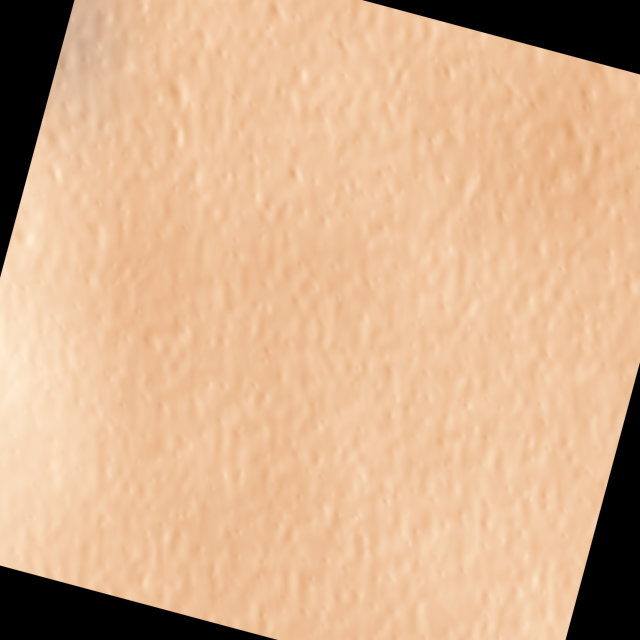
Write a Shadertoy shader that draws this texture.

```glsl
const vec3 SHADE = vec3(0.83, 0.62, 0.42);
const vec3 HIGHLIGHT = vec3(1.00, 0.93, 0.83);
const vec3 ASHEN = vec3(0.79, 0.67, 0.59);
const vec3 BACKDROP = vec3(0.005, 0.0, 0.0);
const vec3 TONE_CURVE = vec3(0.6, 1.0, 1.0);
const float SHEET_ANGLE = 0.2618;
const float SHEET_HALF = 0.5;
const float BASE_TONE = 0.46;
const float MOTTLE = 0.15;
const float RELIEF = 0.21;
const float FIBRE = 0.07;
const float PORE_DEPTH = 0.17;
const float DIMPLE_DEPTH = 0.24;
const float DENT_DEPTH = 0.50;

// Integer hash: three random values per lattice cell
vec3 hash3(ivec2 cell, int seed) {
    uvec3 v = uvec3(uint(cell.x), uint(cell.y), uint(seed));
    v = v * 1664525u + 1013904223u;
    v.x += v.y * v.z; v.y += v.z * v.x; v.z += v.x * v.y;
    v ^= v >> 16u;
    v.x += v.y * v.z; v.y += v.z * v.x; v.z += v.x * v.y;
    return vec3(v >> 8u) / 16777216.0;
}

float noise(vec2 p, int seed) {
    ivec2 i = ivec2(floor(p));
    vec2 f = fract(p);
    f = f * f * (3.0 - 2.0 * f);
    float low = mix(hash3(i, seed).x, hash3(i + ivec2(1, 0), seed).x, f.x);
    float high = mix(hash3(i + ivec2(0, 1), seed).x, hash3(i + ivec2(1, 1), seed).x, f.x);
    return mix(low, high, f.y);
}

float blob(vec2 p, vec2 centre, vec2 radius) {
    vec2 d = (p - centre) / radius;
    return exp(-dot(d, d));
}

// Scattered pits: dark on the left wall, lit on the right wall
float pits(vec2 p, float cells, vec2 radius, float share, int seed) {
    ivec2 home = ivec2(floor(p * cells));
    float sum = 0.0;
    for (int y = -1; y <= 1; y++)
    for (int x = -1; x <= 1; x++) {
        ivec2 cell = home + ivec2(x, y);
        vec3 place = hash3(cell, seed);
        vec3 form = hash3(cell, seed + 57);
        vec2 d = p - (vec2(cell) + place.xy) / cells;
        d.x += d.y * (form.x - 0.3) * 0.5;
        d /= radius * mix(0.7, 1.3, form.y);
        float lit = blob(d, vec2(0.9, -0.2), vec2(1.0));
        float dark = blob(d, vec2(-0.9, 0.1), vec2(1.1, 0.8));
        float strength = step(place.z, share) * mix(0.35, 1.0, form.z);
        sum += strength * (lit - dark * mix(0.5, 1.0, form.x));
    }
    return sum;
}

// Broad light and shadow over the surface
float broadTone(vec2 p) {
    float tone = BASE_TONE;
    tone += 0.40 * blob(p, vec2(-0.02, 0.36), vec2(0.14, 0.32));
    tone += 0.14 * blob(p, vec2(0.08, 0.70), vec2(0.08, 0.14));
    tone += 0.12 * blob(p, vec2(0.85, 0.18), vec2(0.35, 0.28));
    tone += 0.05 * blob(p, vec2(0.40, 0.88), vec2(0.30, 0.20));
    tone -= 0.10 * blob(p, vec2(0.98, 0.75), vec2(0.28, 0.18));
    tone -= 0.08 * blob(p, vec2(0.28, 0.62), vec2(0.16, 0.18));
    tone -= 0.07 * blob(p, vec2(0.38, 0.22), vec2(0.18, 0.12));
    return tone + MOTTLE * (noise(p * vec2(9.0, 7.0), 3) - 0.5);
}

// Fine relief, stretched upright and lit from the side
float surfaceDetail(vec2 p) {
    vec2 warp = vec2(noise(p * 22.0, 5), noise(p * 22.0, 6)) * 0.012;
    vec2 q = (p + warp) * vec2(75.0, 42.0);
    float detail = RELIEF * (noise(q, 11) - noise(q + vec2(0.75, -0.25), 11));
    detail += FIBRE * (noise(q * vec2(1.9, 1.6), 12) - 0.5);
    float rough = 0.45 + 0.55 * blob(p, vec2(0.42, 0.85), vec2(0.42, 0.45));
    detail += PORE_DEPTH * pits(p, 36.0, vec2(0.0038, 0.0065), 0.55, 21);
    detail += DIMPLE_DEPTH * rough * pits(p, 20.0, vec2(0.005, 0.010), 0.42, 22);
    detail += DENT_DEPTH * rough * pits(p, 11.0, vec2(0.0065, 0.0155), 0.26, 23);
    float calm = blob(p, vec2(0.0, 0.38), vec2(0.16, 0.32));
    return detail * (1.0 - 0.5 * calm);
}

void mainImage(out vec4 fragColor, in vec2 fragCoord) {
    float side = min(iResolution.x, iResolution.y);
    vec2 centred = (fragCoord - 0.5 * iResolution.xy) / side;
    vec2 p = centred + 0.5;

    // Skin tone
    float tone = clamp(broadTone(p) + surfaceDetail(p), 0.0, 1.0);
    vec3 skin = mix(SHADE, HIGHLIGHT, pow(vec3(tone), TONE_CURVE));
    float ash = blob(p, vec2(0.11, 0.95), vec2(0.08, 0.14));
    skin = mix(skin, ASHEN + 0.4 * (tone - BASE_TONE), 0.65 * ash);

    // Tilted square sheet on the backdrop
    float c = cos(SHEET_ANGLE), s = sin(SHEET_ANGLE);
    vec2 sheet = abs(vec2(c * centred.x - s * centred.y, s * centred.x + c * centred.y));
    float edge = max(sheet.x, sheet.y) - SHEET_HALF;
    float cover = smoothstep(0.75, -0.75, edge * side);
    fragColor = vec4(mix(BACKDROP, skin, cover), 1.0);
}
```
